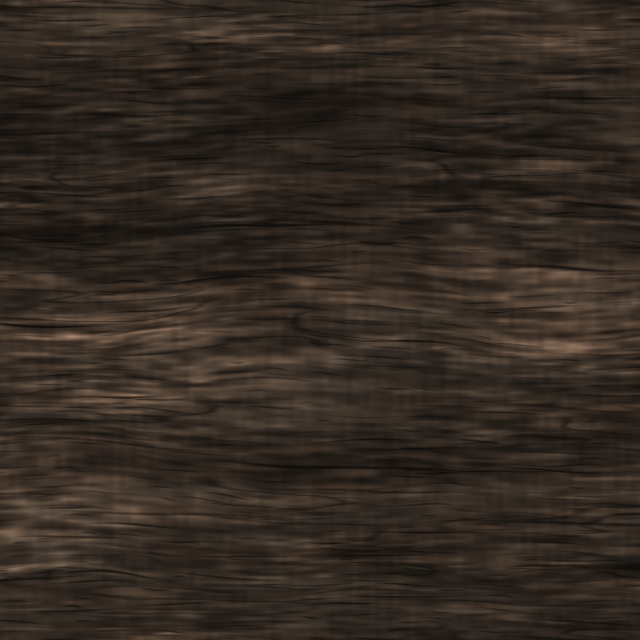
Give the GLSL for this texture, as a WebGL 1 fragment shader.

```glsl
precision highp float;
uniform vec2 u_resolution;

#define WOOD_COLOR vec3(0.217, 0.179, 0.147)
#define RED_TINT vec3(1.02, 0.99, 0.975)
#define GREY_TINT vec3(0.995, 1.0, 1.005)
#define CONTRAST 1.6
#define WAVINESS 0.028
#define CRACK_DEPTH 0.68
#define VEIN_DEPTH 0.34

float hash(vec2 p) {
  vec3 q = fract(p.xyx * 0.1031);
  q += dot(q, q.yzx + 33.33);
  return fract((q.x + q.y) * q.z);
}

float noise(vec2 p) {
  vec2 i = floor(p);
  vec2 s = smoothstep(0.0, 1.0, p - i);
  return mix(mix(hash(i), hash(i + vec2(1.0, 0.0)), s.x),
             mix(hash(i + vec2(0.0, 1.0)), hash(i + 1.0), s.x), s.y) - 0.5;
}

// One thread of varying brightness, shifted at random along its length
float thread(float x, float row) {
  x += 40.0 * hash(vec2(row, 7.0));
  float i = floor(x);
  return mix(hash(vec2(i, row)), hash(vec2(i + 1.0, row)),
             smoothstep(0.0, 1.0, x - i)) - 0.5;
}

// Blend of neighbouring threads
float fibres(vec2 p) {
  float row = floor(p.y);
  return mix(thread(p.x, row), thread(p.x, row + 1.0),
             smoothstep(0.0, 1.0, p.y - row));
}

// Tapered dark slits scattered over a grid of cells
float cracks(vec2 p, vec2 grid, float width, float share) {
  vec2 cell = floor(p * grid);
  float dark = 0.0;
  for (int y = -1; y <= 1; y++) {
    for (int x = -1; x <= 1; x++) {
      vec2 id = cell + vec2(float(x), float(y));
      vec2 seed = id + grid;
      vec2 center = (id + vec2(hash(seed + 11.0), hash(seed + 23.0))) / grid;
      vec2 d = p - center;
      float reach = mix(0.2, 0.95, hash(seed + 37.0)) / grid.x;
      float along = d.x / reach;
      float slope = 0.12 * (hash(seed + 53.0) - 0.6);
      float bend = 0.05 / grid.y * sin(along * 3.0 + 6.28 * hash(seed + 61.0));
      float taper = max(1.0 - along * along, 0.0);
      float halfWidth = width * (0.3 + 0.7 * taper) + 0.5 / u_resolution.y;
      float slit = 1.0 - smoothstep(0.0, halfWidth, abs(d.y - slope * d.x - bend));
      float strength = step(hash(seed + 71.0), share) * mix(0.3, 1.0, hash(seed + 83.0));
      dark = max(dark, slit * taper * strength);
    }
  }
  return dark;
}

// Thin branching lines where a stretched noise changes sign
float veins(vec2 p, float thickness) {
  return 1.0 - smoothstep(0.0, thickness, abs(noise(p) + 0.4 * noise(p * 2.3 + 9.0)));
}

void main() {
  vec2 uv = gl_FragCoord.xy / u_resolution.y;

  // Bend the grain gently
  vec2 grain = uv + 3.0;
  grain.y += WAVINESS * noise(grain * vec2(2.6, 6.0));
  grain.y += 0.35 * WAVINESS * noise(grain * vec2(7.0, 17.0) + 40.0);

  // Grain from broad bands down to narrow streaks
  float tone = 0.30 * fibres(grain * vec2(1.2, 10.0));
  tone += 0.27 * fibres(grain * vec2(2.8, 30.0) + 100.0);
  tone += 0.24 * fibres(grain * vec2(7.0, 68.0) + 200.0);
  tone += 0.17 * noise(grain * vec2(6.0, 14.0) + 60.0);

  // Fine fibres, stronger in some places than in others
  float crispness = 1.0 + 0.9 * noise(grain * vec2(4.0, 15.0) + 150.0);
  float fine = 0.38 * fibres(grain * vec2(10.0, 120.0) + 300.0);
  fine += 0.36 * fibres(grain * vec2(26.0, 190.0) + 500.0);
  tone += crispness * fine;

  // Faint marks across the grain and small mottles
  tone += 0.10 * noise(uv * vec2(110.0, 32.0) + 80.0);
  tone += 0.13 * noise(grain * vec2(42.0, 85.0) + 130.0);

  // Cracks, from long to short
  float slits = cracks(grain, vec2(3.5, 17.0), 0.0028, 0.55);
  slits = max(slits, 0.85 * cracks(grain, vec2(8.0, 38.0), 0.0022, 0.5));
  slits = max(slits, 0.65 * cracks(grain, vec2(17.0, 75.0), 0.0017, 0.45));

  // Dark veins that fade in and out
  float veinMask = smoothstep(-0.15, 0.25, noise(grain * vec2(5.0, 21.0) + 250.0));
  float vein = veinMask * veins(grain * vec2(5.0, 44.0) + 350.0, 0.08);

  // Colour
  float warmth = smoothstep(-0.35, 0.35, fibres(grain * vec2(4.0, 30.0) + 400.0));
  vec3 color = WOOD_COLOR * exp(CONTRAST * tone);
  color *= mix(GREY_TINT, RED_TINT, warmth);
  color *= (1.0 - CRACK_DEPTH * slits) * (1.0 - VEIN_DEPTH * vein);
  gl_FragColor = vec4(color, 1.0);
}
```
